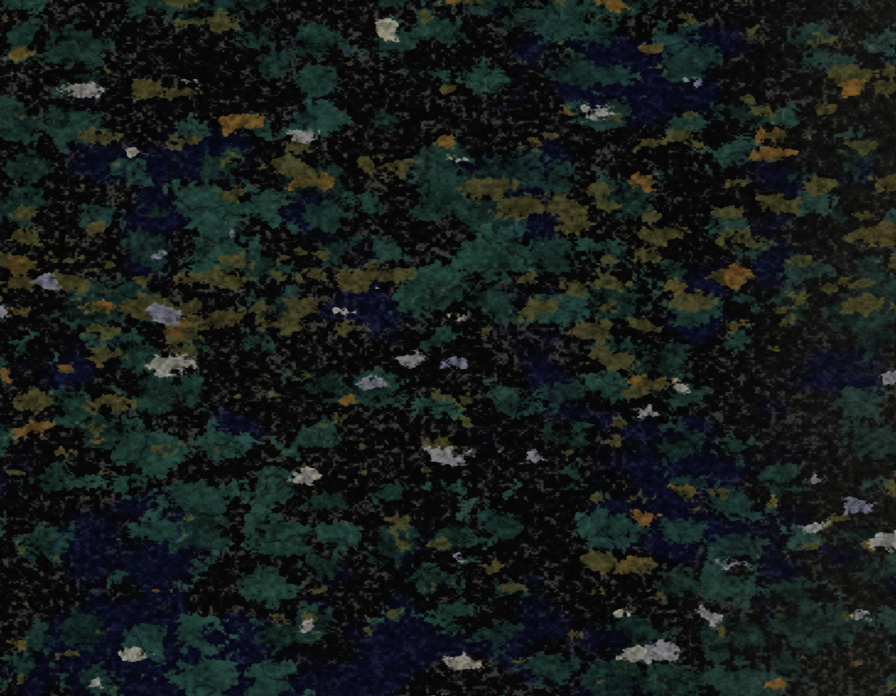
Reproduce this texture procedurally as a Shadertoy shader.

```glsl
// Dark polished granite: ragged teal crystals, olive streaks and pale flecks in black speckled rock.
#define BLACK_ROCK   vec3(0.032, 0.032, 0.033)
#define GREY_SPECK   vec3(0.255, 0.255, 0.235)
#define TEAL         vec3(0.105, 0.205, 0.178)
#define OLIVE        vec3(0.250, 0.238, 0.125)
#define OCHRE        vec3(0.400, 0.280, 0.120)
#define PALE         vec3(0.520, 0.520, 0.530)
#define DEEP_BLUE    vec3(0.045, 0.055, 0.160)
#define TEAL_SIZE    vec2(0.085, 0.066)
#define OLIVE_SIZE   vec2(0.060, 0.034)
#define PALE_SIZE    vec2(0.052, 0.036)
#define RAGGEDNESS   1.1
#define SPECK_FREQ   vec2(135.0, 165.0)

float hash(vec2 p) {
    vec3 q = fract(p.xyx * vec3(0.1031, 0.1030, 0.0973));
    q += dot(q, q.yzx + 33.33);
    return fract((q.x + q.y) * q.z);
}

float noise(vec2 p) {
    vec2 i = floor(p), f = fract(p);
    f = f * f * (3.0 - 2.0 * f);
    vec2 e = vec2(0.0, 1.0);
    return mix(mix(hash(i), hash(i + e.yx), f.x),
               mix(hash(i + e.xy), hash(i + e.yy), f.x), f.y);
}

float fbm(vec2 p) {
    float sum = 0.0, amp = 0.53;
    for (int i = 0; i < 4; i++) {
        sum += amp * noise(p);
        p = mat2(1.6, 1.2, -1.2, 1.6) * p + 17.3;
        amp *= 0.5;
    }
    return sum;
}

// Scattered tilted ellipses: x = coverage, y = random tone of the grain
vec2 grains(vec2 p, vec2 size, float share, float growth, float seed) {
    vec2 q = p / size, cell = floor(q), best = vec2(0.0);
    for (int j = -1; j <= 1; j++)
    for (int i = -1; i <= 1; i++) {
        vec2 c = cell + vec2(i, j), key = c + seed;
        if (hash(key) > share) continue;
        vec2 jitter = vec2(hash(key + 31.7), hash(key + 57.1)) - 0.5;
        vec2 d = q - c - 0.5 - 0.6 * jitter;
        float tilt = 1.2 * (hash(key + 83.9) - 0.5);
        d = mat2(cos(tilt), -sin(tilt), sin(tilt), cos(tilt)) * d;
        float radius = mix(0.24, 0.60, hash(key + 11.3)) + growth;
        float cover = smoothstep(0.09, -0.09, length(d * vec2(1.0, 1.3)) - radius);
        if (cover > best.x) best = vec2(cover, hash(key + 71.9));
    }
    return best;
}

void mainImage(out vec4 fragColor, in vec2 fragCoord) {
    vec2 uv = fragCoord / iResolution.xy;
    vec2 p = fragCoord / iResolution.y;

    // Shared noise: fine speckle, ragged edges and broad drifts
    float speck = 0.6 * noise(p * SPECK_FREQ) + 0.4 * noise(p * SPECK_FREQ * 2.1 + 9.0);
    float rag = fbm(p * vec2(36.0, 46.0));
    float drift = fbm(p * vec2(4.0, 7.0) + 3.0);
    float edge = RAGGEDNESS * (rag - 0.5) + 0.5 * (speck - 0.5);
    float haze = smoothstep(0.72, 1.0, uv.x + 0.15 * (drift - 0.5));

    // Black ground with grey speckle, greyer towards the right
    float dust = smoothstep(0.46, 0.88, speck + 0.35 * (rag - 0.5) + 0.25 * (drift - 0.5));
    vec3 col = mix(BLACK_ROCK * (0.4 + 1.2 * speck), GREY_SPECK, dust * 0.8);
    col = mix(col, GREY_SPECK * (0.2 + 0.55 * speck), 0.6 * haze);

    // Blue stain, strongest in the lower left corner
    float corner = smoothstep(0.65, 0.0, length(uv * vec2(0.8, 1.8)));
    float stain = smoothstep(0.56, 0.74, fbm(p * vec2(9.0, 13.0) + 41.0) + 0.22 * corner);
    col = mix(col, DEEP_BLUE * (0.3 + 1.2 * speck), 0.75 * stain);

    // Teal crystals with mottled faces and dark cracks
    vec2 teal = grains(p, TEAL_SIZE, 0.80, edge + 0.7 * (drift - 0.5), 5.0);
    float mottle = 0.45 + 0.45 * teal.y + 0.75 * (speck - 0.5) + 0.9 * (rag - 0.3);
    vec3 tealFace = mix(TEAL, vec3(dot(TEAL, vec3(0.34))), 0.35 * haze) * mottle;
    float crack = smoothstep(0.0, 0.045, abs(fbm(p * vec2(17.0, 25.0) + 63.0) - 0.5));
    col = mix(col, tealFace, teal.x * mix(0.45, 0.93, crack));

    // Olive streaks gathered in a band above the middle, some rusted to ochre
    float band = exp(-pow((uv.y - 0.63) / 0.20, 2.0));
    float streak = fbm(p * vec2(5.0, 11.0) + 23.0);
    float growth = edge + 0.28 * band - 0.40 + 1.1 * (streak - 0.5);
    vec2 olive = grains(p, OLIVE_SIZE, 0.55, growth, 137.0);
    vec3 oliveFace = mix(OLIVE, OCHRE, smoothstep(0.72, 1.0, olive.y) * smoothstep(0.45, 0.65, rag));
    col = mix(col, oliveFace * (0.35 + 0.75 * speck + 0.4 * rag), 0.85 * olive.x);

    // Sparse pale flecks, bluish or cream
    vec2 pale = grains(p, PALE_SIZE, 0.065, 0.8 * edge - 0.12, 211.0);
    vec3 paleFace = PALE * mix(vec3(0.92, 0.94, 1.08), vec3(1.0, 0.97, 0.82), pale.y);
    col = mix(col, paleFace * (0.35 + 0.7 * speck + 0.35 * pale.y), 0.92 * pale.x);

    fragColor = vec4(clamp(col, 0.0, 1.0), 1.0);
}
```
